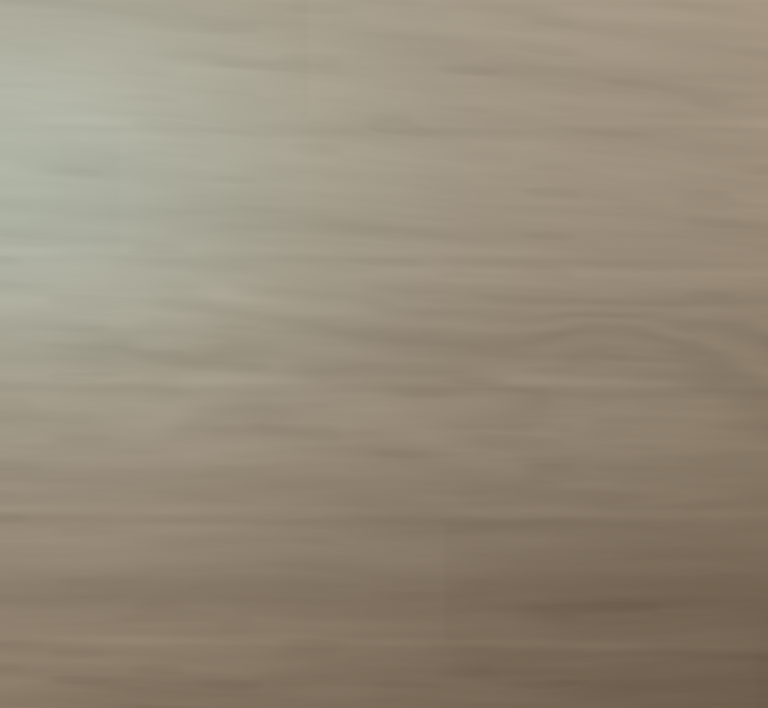
This texture is drawn by a WebGL 1 fragment shader. Its source:

```glsl
precision highp float;
// Pale wood-plank floor, softly blurred, with cool window light from the left.
uniform vec2 u_resolution;

#define PLANK_HEIGHT 0.184
#define PLANK_LENGTH 1.35
#define PLANK_TONE 0.016
#define SEAM_TONE 0.020
#define GRAIN_TONE 0.085
#define FIBRE_TONE 0.032
#define FIGURE_TONE 0.020
#define GLOW_CENTRE vec2(0.0, 0.72)
#define GLOW_SIZE vec2(0.44, 0.31)
#define GLOW_COLOUR vec3(0.070, 0.125, 0.132)

float hash(vec2 p) {
  vec3 q = fract(vec3(p.xyx) * 0.1031);
  q += dot(q, q.yzx + 33.33);
  return fract((q.x + q.y) * q.z);
}

float noise(vec2 p) {
  vec2 i = floor(p);
  vec2 f = fract(p);
  f = f * f * f * (f * (f * 6.0 - 15.0) + 10.0);
  float low = mix(hash(i), hash(i + vec2(1.0, 0.0)), f.x);
  float high = mix(hash(i + vec2(0.0, 1.0)), hash(i + vec2(1.0, 1.0)), f.x);
  return mix(low, high, f.y);
}

// Layered noise, centred on zero
float fbm(vec2 p) {
  float sum = 0.0;
  float weight = 0.5;
  for (int i = 0; i < 4; i++) {
    sum += weight * (noise(p) - 0.5);
    p = mat2(1.9, 0.06, -0.06, 2.1) * p + 17.3;
    weight *= 0.5;
  }
  return sum;
}

// Warm floor tone falling off to the lower right, plus the cool glow
vec3 floorLight(vec2 uv) {
  vec3 lower = mix(vec3(0.535, 0.470, 0.400), vec3(0.415, 0.355, 0.288), uv.x);
  vec3 upper = mix(vec3(0.645, 0.615, 0.550), vec3(0.655, 0.600, 0.525), uv.x);
  vec3 warm = mix(lower, upper, pow(uv.y, 0.88));
  vec2 d = (uv - GLOW_CENTRE) / GLOW_SIZE;
  return warm + GLOW_COLOUR * exp(-dot(d, d));
}

// Faint plank tones, with a pale line above each seam and a dark one below
float planks(vec2 p) {
  float y = (p.y + 0.008 * p.x - 0.09) / PLANK_HEIGHT;
  float row = floor(y);
  float x = (p.x + hash(vec2(row, 4.0)) * PLANK_LENGTH) / PLANK_LENGTH;
  float board = floor(x);
  float endDist = (fract(x + 0.5) - 0.5) * PLANK_LENGTH;
  float here = hash(vec2(board, row + 31.0));
  float before = hash(vec2(floor(x + 0.5) - 1.0, row + 31.0));
  float after = hash(vec2(floor(x + 0.5), row + 31.0));
  float tone = mix(before, after, smoothstep(-0.004, 0.004, endDist)) - 0.5;
  float s = (fract(y + 0.5) - 0.5) * PLANK_HEIGHT;
  float line = exp(-pow((s - 0.007) / 0.008, 2.0)) - 0.8 * exp(-pow((s + 0.007) / 0.009, 2.0));
  float wear = smoothstep(0.25, 0.8, noise(vec2(p.x * 2.5 + here, row * 7.0)));
  float edgeFade = smoothstep(0.0, 0.016, abs(s));
  return PLANK_TONE * tone * edgeFade + SEAM_TONE * line * wear;
}

// Soft nested arches, strongest in patches
float figure(vec2 p) {
  float bend = fbm(vec2(p.x * 2.2, p.y * 6.0) + 5.0);
  float rings = sin(p.y * 85.0 + p.x * 10.0 + bend * 26.0);
  float patches = smoothstep(0.50, 0.78, noise(vec2(p.x * 1.7, p.y * 5.0) + 12.4));
  return rings * patches;
}

void main() {
  vec2 uv = gl_FragCoord.xy / u_resolution;
  vec2 p = gl_FragCoord.xy / u_resolution.y;

  // Grain runs along x, dipping gently to the right near the top
  vec2 g = p;
  g.y += 0.07 * p.x * smoothstep(0.35, 0.8, p.y) + 0.022 * fbm(p * vec2(3.0, 5.0));
  float broad = fbm(g * vec2(1.6, 14.0) + 2.7);
  float fibre = fbm(g * vec2(7.0, 60.0) + 41.0);
  float fleck = smoothstep(0.70, 0.95, noise(g * vec2(9.0, 55.0) + 63.0));

  float tone = GRAIN_TONE * broad + FIBRE_TONE * fibre - 0.014 * fleck;
  tone += FIGURE_TONE * figure(g) * 0.6 + planks(p);
  vec3 colour = floorLight(uv) + tone * vec3(1.0, 0.98, 0.94);
  gl_FragColor = vec4(clamp(colour, 0.0, 1.0), 1.0);
}
```
